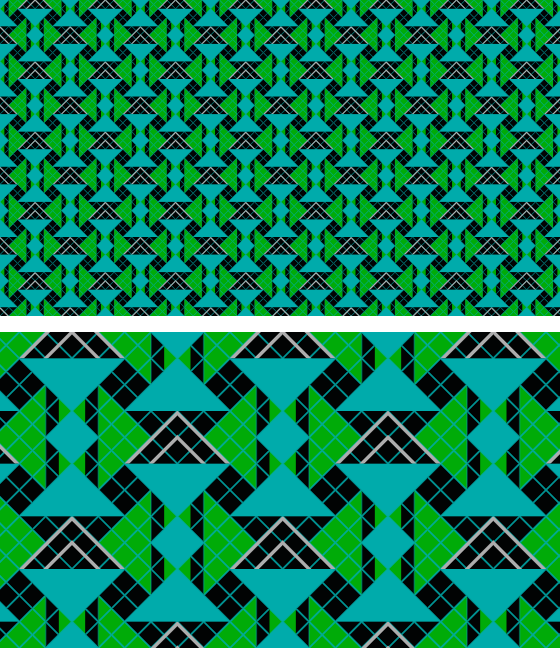
Top, the full canvas; bottom, a detail of the centre.
Give the GLSL for this pattern, as a Shadertoy shader.

```glsl
// Interlocking teal hourglasses and green triangles on black, staggered by half a repeat.
// Each cell is folded into one quadrant and cut by straight edges; a fine diagonal
// lattice and pale double chevrons are laid over the dark and green parts.

// Coverage of the region where d < 0, softened over one pixel
float fill(float d, float px) {
    return clamp(0.5 - d / px, 0.0, 1.0);
}

float stroke(float d, float halfWidth, float px) {
    return fill(abs(d) - halfWidth, px) - fill(abs(d) + halfWidth, px);
}

// Distance to the nearest integer
float nearestLine(float t) {
    return abs(fract(t + 0.5) - 0.5);
}

void mainImage(out vec4 fragColor, in vec2 fragCoord) {
    const float DIAG = 0.7071;
    const vec3 TEAL = vec3(0.0, 0.67, 0.67);
    const vec3 GREEN = vec3(0.0, 0.67, 0.03);

    // Eight units per repeat, four and a half repeats down
    float px = 36.0 / iResolution.y;
    vec2 p = fragCoord * px;

    // Staggered cell: each row of four units slides by half a repeat
    p.x -= 4.0;
    float row = floor(p.y / 4.0 + 0.5);
    p -= 4.0 * row;
    p.x = mod(p.x + 4.0, 8.0) - 4.0;
    vec2 a = abs(p);
    float sum = a.x + a.y;
    float diff = a.x - a.y;

    // Green side triangles and the narrow central column
    vec3 color = vec3(0.005, 0.01, 0.01);
    float wing = max(1.0 - a.x, (sum - 3.0) * DIAG);
    float column = a.x - 0.5;
    color = mix(color, GREEN, fill(min(wing, column), px));

    // Fine teal lattice, with a line down each wing's upright edge
    float lattice = min(nearestLine(sum), nearestLine(diff)) * DIAG;
    float upright = max(abs(a.x - 1.0), sum - 3.0);
    float thread = max(stroke(lattice, 0.035, px), 0.5 * stroke(upright, 0.03, px));
    color = mix(color, TEAL, 0.85 * thread);

    // Pale double chevron inside the dark box
    float side = 4.0 - a.x;
    float rise = side + p.y;
    float chevron = min(abs(rise - 0.92), abs(rise)) * DIAG;
    float box = max(a.y - 1.0, side - 2.0);
    color = mix(color, vec3(0.68), stroke(chevron, 0.065, px) * fill(box, px));

    // Teal diamond, its own two triangles and the neighbouring ones
    float diamond = (sum - 1.0) * DIAG;
    float ownTriangle = (diff + 1.0) * DIAG;
    float nextTriangle = max(1.0 - a.y, (1.0 - diff) * DIAG);
    float teal = min(diamond, min(ownTriangle, nextTriangle));
    color = mix(color, TEAL, fill(teal, px));

    fragColor = vec4(color, 1.0);
}
```
